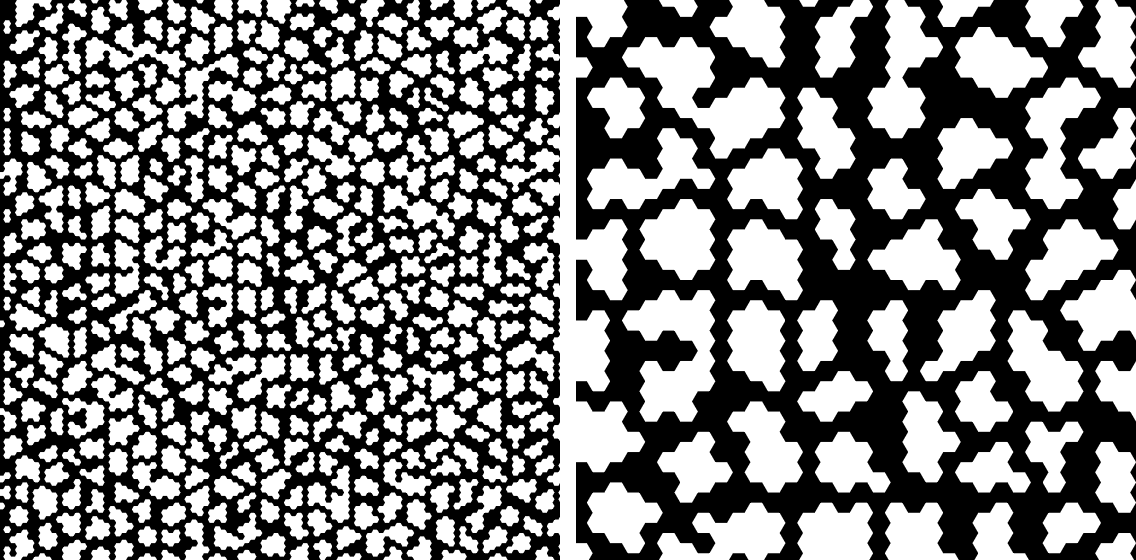
Left, the full canvas; right, a detail of the centre.
Reproduce this pattern procedurally as a WebGL 2 fragment shader.

```glsl
#version 300 es
precision highp float;

uniform vec2 u_resolution;
out vec4 outColor;

vec2 hash2(vec2 p) {
    vec3 q = fract(p.xyx * vec3(0.1031, 0.1030, 0.0973) + 0.137);
    q += dot(q, q.yzx + 33.33);
    return fract((q.xx + q.yz) * q.zy);
}

// Scattered blob centre on staggered columns, snapped to a hexagon
vec2 blobSite(vec2 cell) {
    vec2 site = (cell + vec2(0.0, 0.5 * mod(cell.x, 2.0))) * vec2(3.64, 4.2);
    site += 2.7 * (hash2(cell + 40.0) - 0.5);
    float column = round(site.x / 0.8660254);
    float shift = 0.5 * mod(column, 2.0);
    return vec2(column * 0.8660254, round(site.y - shift) + shift);
}

// Distance from a point to the nearest wall between two blobs
float wallDistance(vec2 p) {
    vec2 base = floor(p / vec2(3.64, 4.2));
    vec2 nearest = vec2(90.0);
    for (int y = -2; y <= 2; y++) {
        for (int x = -2; x <= 2; x++) {
            vec2 site = blobSite(base + vec2(x, y)) - p;
            if (dot(site, site) < dot(nearest, nearest)) nearest = site;
        }
    }
    float wall = 90.0;
    for (int y = -2; y <= 2; y++) {
        for (int x = -2; x <= 2; x++) {
            vec2 site = blobSite(base + vec2(x, y)) - p;
            vec2 span = site - nearest;
            if (dot(span, span) > 0.01) {
                wall = min(wall, dot(0.5 * (site + nearest), normalize(span)));
            }
        }
    }
    return wall;
}

// One hexagon is wholly white or wholly black
float hexState(vec2 id) {
    float chance = hash2(id + 300.0).x;
    if (id.x < 0.5) return step(chance, 0.06);
    float wall = wallDistance(id * vec2(0.8660254, 0.5));
    return step(0.4 + 0.35 * chance, wall);
}

void main() {
    float rows = 83.0;
    float pixel = rows / u_resolution.y;
    vec2 p = gl_FragCoord.xy * pixel - vec2(0.2, 0.0);

    // Nearest centre on two interleaved rectangular grids
    vec2 period = vec2(1.7320508, 1.0);
    vec2 a = mod(p, period) - 0.5 * period;
    vec2 b = mod(p - 0.5 * period, period) - 0.5 * period;
    vec2 offset = dot(a, a) < dot(b, b) ? a : b;
    vec2 id = round((p - offset) / (0.5 * period));

    // Closest edge and the hexagon behind it
    vec2 side = vec2(offset.x < 0.0 ? -1.0 : 1.0, offset.y < 0.0 ? -1.0 : 1.0);
    float slanted = dot(abs(offset), vec2(0.8660254, 0.5));
    float flatEdge = abs(offset.y);
    vec2 neighbour = id + side * (slanted > flatEdge ? vec2(1.0) : vec2(0.0, 2.0));
    float edge = 0.5 - max(slanted, flatEdge);

    // Blend across the edge over one pixel
    float shade = hexState(id);
    float blend = clamp(0.5 - edge / pixel, 0.0, 0.5);
    if (blend > 0.0) shade = mix(shade, hexState(neighbour), blend);
    outColor = vec4(vec3(shade), 1.0);
}
```
